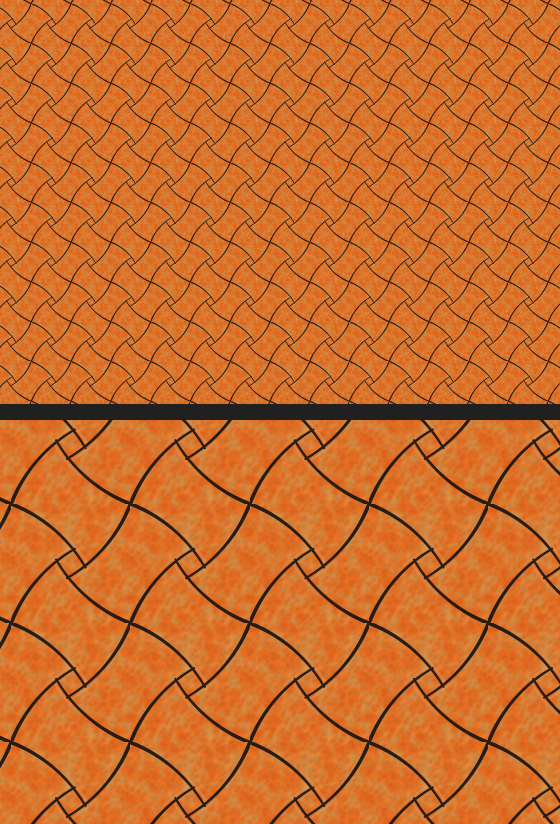
Top: the whole. Bottom: its middle third, enlarged.
This pattern is drawn by a Shadertoy shader. Its source:

```glsl
const float ROWS = 10.16;                  // repeats per canvas height
const vec2 CROSSING = vec2(0.788, 0.07);   // lattice phase, in cells
const float SQUARE_HALF = 0.09;            // half side of the small square
const float SQUARE_TILT = 0.524;
const float ARM_BEND = 0.34;               // half the angle swept by an arm

const vec3 ORANGE = vec3(0.885, 0.425, 0.13);
const vec3 TAN = vec3(0.825, 0.525, 0.25);
const vec3 RUST = vec3(0.85, 0.34, 0.09);
const vec3 PALE = vec3(0.84, 0.62, 0.40);
const vec3 GROUT = vec3(0.09, 0.08, 0.07);

vec2 hash22(vec2 p) {
    vec3 q = fract(p.xyx * vec3(0.1031, 0.1030, 0.0973));
    q += dot(q, q.yzx + 33.33);
    return fract((q.xx + q.yz) * q.zy);
}

// Cellular noise that wraps after a whole number of units
float cellular(vec2 p, float period) {
    vec2 base = floor(p);
    float nearest = 2.0;
    for (int y = -1; y <= 1; y++) {
        for (int x = -1; x <= 1; x++) {
            vec2 id = base + vec2(x, y);
            vec2 seed = id + hash22(mod(id, period) + period);
            nearest = min(nearest, distance(p, seed));
        }
    }
    return nearest;
}

// Signed distance to an arc from a to b (x) and progress along it (y)
vec2 arcDistance(vec2 p, vec2 a, vec2 b, float bend) {
    float halfChord = 0.5 * distance(a, b);
    vec2 along = normalize(b - a);
    vec2 outward = vec2(-along.y, along.x);
    vec2 q = p - 0.5 * (a + b) + outward * halfChord / tan(bend);
    float s = dot(q, along);
    bool inside = abs(s) < halfChord && dot(q, outward) > 0.0;
    float d = inside ? length(q) - halfChord / sin(bend)
                     : min(distance(p, a), distance(p, b));
    return vec2(d, 0.5 + 0.5 * s / halfChord);
}

float stroke(float d, float halfWidth, float pixel) {
    return 1.0 - smoothstep(halfWidth - 0.6 * pixel, halfWidth + 0.6 * pixel, abs(d));
}

// Joint coverage (x) and pale rim (y) of the four arms in a cell
vec2 pinwheel(vec2 p, float pixel) {
    vec2 side = vec2(sin(SQUARE_TILT), -cos(SQUARE_TILT));
    vec2 corner = SQUARE_HALF * (side + vec2(-side.y, side.x));
    vec2 cover = vec2(0.0);
    for (int i = 0; i < 4; i++) {
        vec2 arm = arcDistance(p, vec2(-0.5, 0.5), corner, ARM_BEND);
        float t = clamp(arm.y, 0.0, 1.0);
        float joint = stroke(arm.x, mix(0.016, 0.009, t), pixel);
        float rim = stroke(arm.x - 0.03, 0.009, pixel);
        rim *= smoothstep(0.4, 0.9, t) * step(arm.y, 1.0);
        cover = max(cover, vec2(joint, rim));
        p = vec2(-p.y, p.x);
    }
    return cover;
}

// Mottled clay: broad patches, slanted streaks and fine grain
vec3 clay(vec2 cell) {
    float patches = cellular(cell * 6.0, 6.0);
    vec2 slanted = vec2(cell.x + cell.y, 2.0 * (cell.y - cell.x));
    float streaks = cellular(slanted * 8.0, 8.0);
    float grain = cellular(cell * 21.0, 21.0);
    float wear = 0.45 * patches + 0.55 * streaks;
    vec3 colour = mix(ORANGE, TAN, smoothstep(0.25, 0.72, wear));
    colour = mix(colour, RUST, 0.35 * smoothstep(0.35, 0.1, patches));
    return colour * (0.95 + 0.11 * grain);
}

void mainImage(out vec4 fragColor, in vec2 fragCoord) {
    float pixel = ROWS / iResolution.y;
    vec2 cell = fract(fragCoord * pixel - CROSSING);
    vec2 cover = pinwheel(cell - 0.5, pixel);

    vec3 colour = clay(cell);
    colour = mix(colour, PALE, 0.45 * cover.y);
    colour = mix(colour, GROUT, 0.92 * cover.x);
    fragColor = vec4(colour, 1.0);
}
```
